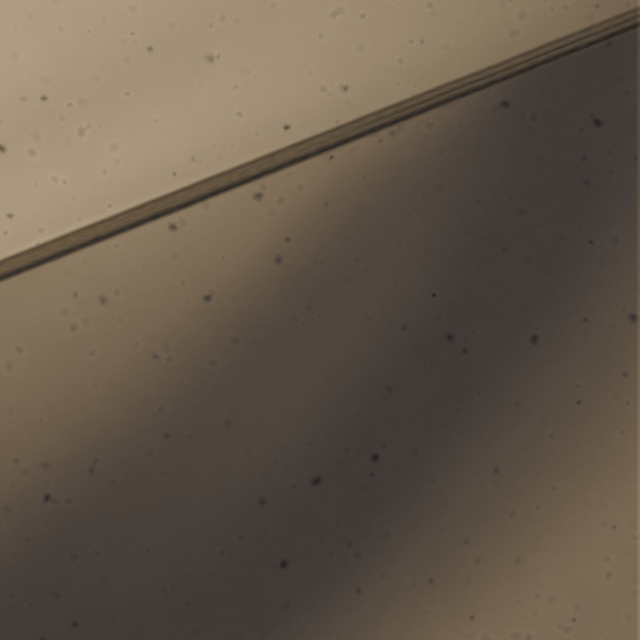
Give the GLSL for this texture, as a WebGL 2 fragment shader.

```glsl
#version 300 es
precision highp float;

#define FIBER_START 0.576
#define FIBER_SLOPE 0.397
#define FIBER_HALF 0.0160
#define VALLEY_TONE 0.253
#define SPECK_CELLS 15.0
#define SPECK_DENSITY 0.30
#define DUST_CELLS 34.0
#define DUST_DENSITY 0.34
#define GRAIN 0.006

uniform vec2 u_resolution;
out vec4 fragColor;

vec3 hash3(vec2 p) {
    vec3 q = fract(p.xyx * vec3(0.1031, 0.1030, 0.0973));
    q += dot(q, q.yxz + 33.33);
    return fract((q.xxy + q.yzz) * q.zyx);
}

float gradientDot(vec2 cell, vec2 offset) {
    float angle = 6.2832 * hash3(cell).x;
    return dot(vec2(cos(angle), sin(angle)), offset);
}

float gradientNoise(vec2 p) {
    vec2 i = floor(p), f = fract(p);
    vec2 w = f * f * f * (f * (f * 6.0 - 15.0) + 10.0);
    vec2 e = vec2(1.0, 0.0);
    float low = mix(gradientDot(i, f), gradientDot(i + e, f - e), w.x);
    float high = mix(gradientDot(i + e.yx, f - e.yx), gradientDot(i + 1.0, f - 1.0), w.x);
    return mix(low, high, w.y);
}

float band(float x, float width) {
    return exp(-x * x / (width * width));
}

// Warm colour ramp indexed by tone
vec3 sepia(float tone) {
    vec3 c = mix(vec3(0.13, 0.11, 0.09), vec3(0.27, 0.24, 0.22), clamp((tone - 0.13) / 0.14, 0.0, 1.0));
    c = mix(c, vec3(0.42, 0.36, 0.29), clamp((tone - 0.27) / 0.15, 0.0, 1.0));
    c = mix(c, vec3(0.51, 0.44, 0.35), clamp((tone - 0.42) / 0.09, 0.0, 1.0));
    c = mix(c, vec3(0.67, 0.60, 0.50), clamp((tone - 0.51) / 0.16, 0.0, 1.1));
    // Neutral grey in the deepest shade
    return c + vec3(0.0, 0.005, 0.012) * (1.0 - smoothstep(0.22, 0.30, tone));
}

// Curved dark valley, a brown shelf on its left, then a diagonal shadow edge
float lowerField(vec2 p) {
    float warp = 0.03 * gradientNoise(p * 3.5);
    float d = p.x - (0.31 + 1.15 * p.y - 0.52 * p.y * p.y) + warp;
    float edge = p.x - p.y + 0.13 + warp;
    float shelf = 0.06 * smoothstep(0.04, 0.22, -d) * smoothstep(-0.1, 0.45, p.y);
    float shadow = (0.05 + 0.14 * p.y) * smoothstep(0.11, -0.13, edge);
    float glow = (0.03 + 0.10 * p.y) * smoothstep(0.0, 0.35, -edge);
    float right = 0.07 * smoothstep(0.04, 0.21, d) + 0.15 * smoothstep(0.14, 0.50, d);
    return VALLEY_TONE + shelf + shadow + glow + right;
}

// Bright field with a faint diagonal shade
float upperField(vec2 p) {
    float shade = band(p.y - 0.77 - 0.55 * p.x, 0.08) * (1.0 - smoothstep(0.1, 0.6, p.x));
    return 0.68 - 0.05 * p.x - 0.15 * p.x * p.x - 0.035 * shade;
}

// Scattered soft spots: x is the dark body, y the pale fringe
vec2 spots(vec2 p, float cells, float density, float seed) {
    vec2 g = p * cells, total = vec2(0.0);
    for (int j = -1; j <= 1; j++)
    for (int i = -1; i <= 1; i++) {
        vec2 cell = floor(g) + vec2(i, j);
        vec3 place = hash3(cell + seed), look = hash3(cell + seed + 71.0);
        vec2 d = (g - cell - place.xy) / cells;
        float turn = 6.2832 * look.z;
        vec2 squash = vec2(cos(turn), sin(turn));
        d += 0.3 * dot(d, squash) * squash;
        float radius = mix(0.0035, 0.0080, look.x);
        float wobble = 1.0 + 0.5 * gradientNoise(d * 170.0 + cell * 7.0);
        float r = length(d) / (radius * wobble);
        float strength = step(place.z, density) * mix(0.25, 1.0, look.y * look.y);
        total += strength * vec2(exp(-r * r), band(r - 1.6, 0.5));
    }
    return total;
}

void main() {
    vec2 p = gl_FragCoord.xy / u_resolution;
    float pixel = 1.0 / min(u_resolution.x, u_resolution.y);

    // Coordinates across and along the fiber
    vec2 axis = normalize(vec2(1.0, FIBER_SLOPE));
    vec2 q = p - vec2(0.0, FIBER_START);
    float along = dot(q, axis);
    float across = dot(q, vec2(-axis.y, axis.x)) + 0.001 * gradientNoise(vec2(along * 9.0, 2.0));

    // Background light with faint horizontal mottling
    float tone = mix(lowerField(p), upperField(p), smoothstep(-0.012, 0.012, across));
    tone += 0.03 * band(across - 0.021, 0.005) * (1.0 - smoothstep(0.1, 0.6, p.x));
    tone -= 0.04 * band(across - 0.02, 0.05) * step(0.0, across);
    tone += GRAIN * (gradientNoise(p * 12.0) + gradientNoise(p * vec2(30.0, 60.0)) + gradientNoise(p * vec2(90.0, 130.0)));

    // Specks and dust
    vec2 speck = spots(p, SPECK_CELLS, SPECK_DENSITY, 29.0);
    vec2 dust = spots(p, DUST_CELLS, DUST_DENSITY, 47.0);
    tone *= 1.0 - 0.45 * min(speck.x, 1.0) - 0.11 * dust.x;
    tone += (0.02 * speck.y + 0.04 * dust.y) * tone;

    // Debris clinging under the fiber
    float crumbs = smoothstep(0.0, 0.5, gradientNoise(vec2(along * 34.0, across * 90.0)));
    tone -= 0.08 * crumbs * band(across + 0.022, 0.006) * band(p.x - 0.56, 0.15);

    // Fiber body with continuous dark rims, a core line and rough texture
    float rough = gradientNoise(vec2(along * 60.0, across * 300.0));
    float fiber = 0.41 - 0.05 * p.x + 0.05 * rough;
    fiber -= 0.19 * band(across + 0.0105, 0.0055);
    fiber -= 0.08 * band(across - 0.0135, 0.0035);
    fiber -= 0.11 * band(across - 0.002, 0.003) * smoothstep(0.4, 0.7, p.x);
    float soft = 0.0025 + pixel;
    float body = 1.0 - smoothstep(FIBER_HALF - soft, FIBER_HALF + soft, abs(across));
    tone = mix(tone, fiber, body);

    // Thin pale strip on the right border
    tone += 0.07 * smoothstep(0.996 - pixel, 0.996 + pixel, p.x);

    vec3 color = sepia(tone);
    color = mix(color, color * vec3(1.0, 0.98, 0.90), body);
    fragColor = vec4(color, 1.0);
}
```
